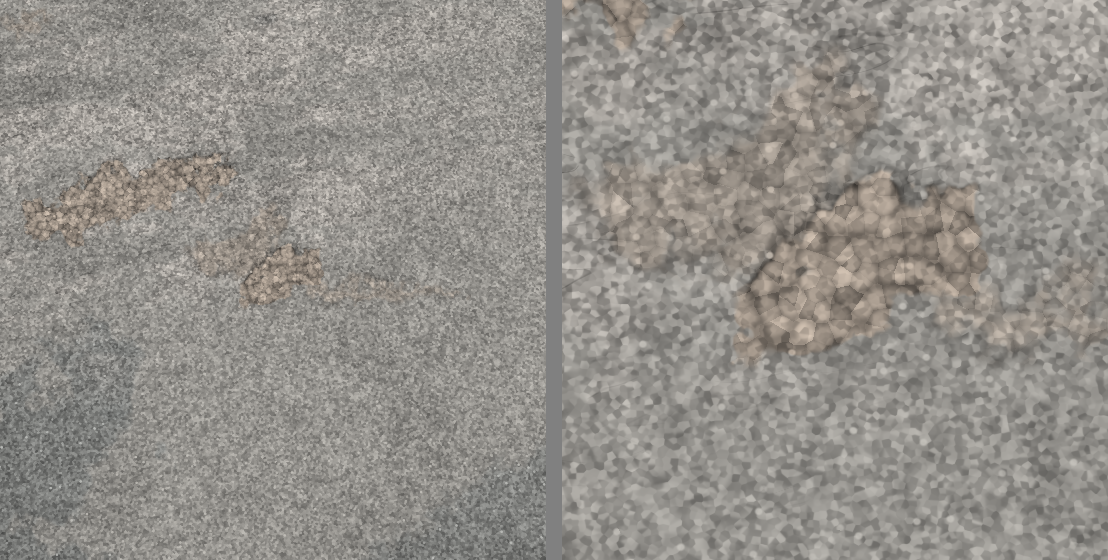
Left, the full canvas; right, a detail of the centre.
This texture is drawn by a WebGL 2 fragment shader. Its source:

```glsl
#version 300 es
precision highp float;
// Worn asphalt with two ragged potholes, scuffed streaks and dark repair patches.
// Cellular noise supplies grain, gravel and wear; tapered capsules with warped
// outlines shape the holes, and a shifted copy of them shades their upper lips.
uniform vec2 u_resolution;
out vec4 fragColor;

vec2 hash2(vec2 c) {
  vec3 h = fract(c.xyx * vec3(0.1031, 0.1030, 0.0973));
  h += dot(h, h.yzx + 33.33);
  return fract((h.xx + h.yz) * h.zy);
}

// x: distance to the nearest cell point, y: its random tone, z: blended tone
vec3 cells(vec2 p) {
  vec2 base = floor(p), f = fract(p);
  float near = 8.0, tone = 0.0, sum = 0.0, total = 0.0;
  for (int y = -1; y <= 1; y++)
    for (int x = -1; x <= 1; x++) {
      vec2 o = vec2(x, y), h = hash2(base + o);
      float d = length(o + h - f), t = fract(h.x * 17.3 + h.y * 31.7);
      if (d < near) { near = d; tone = t; }
      float w = exp(-9.0 * d * d);
      sum += w * t;
      total += w;
    }
  return vec3(near, tone, sum / total);
}

// Layered blended cells, centred on zero
float layers(vec2 p) {
  return cells(p).z * 0.5 + cells(p * 2.1 + 7.0).z * 0.3 + cells(p * 4.3 + 3.0).z * 0.2 - 0.5;
}

float capsule(vec2 p, vec2 a, vec2 b, float ra, float rb) {
  float h = clamp(dot(p - a, b - a) / dot(b - a, b - a), 0.0, 1.0);
  return length(p - mix(a, b, h)) - mix(ra, rb, h);
}

float deepHoles(vec2 p) {
  float trench = capsule(p, vec2(0.085, 0.61), vec2(0.41, 0.69), 0.042, 0.017);
  trench = min(trench, capsule(p, vec2(0.18, 0.655), vec2(0.28, 0.665), 0.045, 0.035));
  return min(trench, capsule(p, vec2(0.46, 0.49), vec2(0.535, 0.52), 0.038, 0.038));
}

float shallowHoles(vec2 p) {
  float d = capsule(p, vec2(0.38, 0.54), vec2(0.46, 0.56), 0.025, 0.03);
  d = min(d, capsule(p, vec2(0.46, 0.53), vec2(0.475, 0.62), 0.03, 0.02));
  d = min(d, capsule(p, vec2(0.56, 0.48), vec2(0.82, 0.485), 0.012, 0.006));
  return min(d, capsule(p, vec2(0.02, 0.965), vec2(0.07, 0.965), 0.014, 0.01));
}

void main() {
  vec2 p = gl_FragCoord.xy / u_resolution.y;
  vec2 q = vec2(p.x + 0.14 * p.y, p.y - 0.14 * p.x);
  float broad = layers(p * 7.0), rough = layers(p * 26.0 + 11.0);
  float streak = layers(q * vec2(4.0, 15.0) + 5.0);

  // Fine aggregate, packed tighter toward the top
  vec2 g = vec2(p.x - 0.49, p.y) * (1.0 + 0.2 * p.y);
  float grain = cells(g * 240.0 + 90.0).z - 0.5;
  float clump = cells(g * 115.0 + 60.0).z - 0.5;
  float tone = 0.57 + 0.21 * grain + 0.11 * clump + 0.07 * broad + 0.04 * rough;
  tone += 0.02 * (p.y - 0.5);

  // Scuffed, streaky wear over the upper and left parts
  float zone = smoothstep(0.25, 0.55, p.y - 0.22 * p.x + 0.3 * broad);
  zone *= 1.0 - 0.45 * smoothstep(0.45, 0.95, p.x);
  float scuff = zone * smoothstep(-0.06, 0.16, streak + 0.5 * rough);
  vec3 flake = cells(q * vec2(62.0, 85.0) + 20.0);
  tone += scuff * (0.035 + 0.13 * (flake.z - 0.5) + 0.06 * grain);
  tone -= 0.05 * zone * smoothstep(0.06, 0.2, -streak);
  float crack = abs(layers(q * vec2(6.0, 20.0) + 31.0));
  tone -= 0.10 * zone * smoothstep(0.02, 0.0, crack) * smoothstep(0.0, 0.12, rough);

  // Dark smooth patches in the lower corners, and small stains
  float left = min(0.18 - p.x, 0.32 - p.y) + 0.35 * broad + 0.1 * rough;
  float right = 0.03 + 0.68 * (p.x - 0.7) - p.y + 0.08 * rough;
  float dark = 0.8 * smoothstep(-0.02, 0.03, left) + 0.7 * smoothstep(-0.02, 0.03, right);
  float stain = capsule(p + 0.04 * rough, vec2(0.195, 0.265), vec2(0.225, 0.27), 0.014, 0.008);
  stain = min(stain, capsule(p, vec2(0.465, 0.963), vec2(0.485, 0.966), 0.007, 0.007));
  dark = max(dark, 1.1 * smoothstep(0.006, -0.004, stain));
  tone -= 0.105 * dark;
  vec3 tint = mix(vec3(1.01, 0.995, 0.962), vec3(0.985, 1.0, 0.985), min(dark, 1.0));
  tint = mix(tint, vec3(1.025, 0.99, 0.955), 0.6 * scuff);

  // Gravel exposed inside the holes
  vec2 ragged = p + 0.07 * vec2(rough, layers(p * 26.0 + 47.0)) + 0.03 * broad;
  float deep = deepHoles(ragged), shallow = shallowHoles(ragged);
  float pit = smoothstep(0.005, -0.005, deep);
  float bare = max(pit, 0.65 * smoothstep(0.012, -0.012, shallow));
  vec3 stone = cells(p * 95.0 + 15.0);
  float gravel = 0.60 + 0.24 * (stone.y - 0.5) - 0.16 * smoothstep(0.3, 0.75, stone.x);
  gravel += 0.15 * grain + 0.12 * rough;
  tone = mix(tone, gravel, 0.85 * bare);
  tint = mix(tint, vec3(1.06, 0.98, 0.90), bare);

  // Broken lips: strong shade on the upper side, faint elsewhere
  float upper = smoothstep(-0.001, 0.006, deepHoles(ragged + vec2(-0.003, 0.009)) - deep);
  float lip = exp(-pow(deep / 0.006, 2.0)) * (0.3 + 0.7 * upper);
  tone -= 0.19 * lip * smoothstep(-0.25, 0.1, rough + clump);
  float ledge = exp(-pow((shallow - 0.004) / 0.005, 2.0)) * (1.0 - pit);
  tone -= 0.09 * ledge * smoothstep(0.0, 0.15, rough);

  // Scattered pale chips
  vec3 chip = cells(g * 72.0 + 130.0);
  float pale = smoothstep(0.24, 0.10, chip.x) * smoothstep(0.86, 0.96, chip.y);
  tone = mix(tone, 0.78, 0.75 * pale);

  fragColor = vec4(clamp(tone * tint, 0.0, 1.0), 1.0);
}
```
